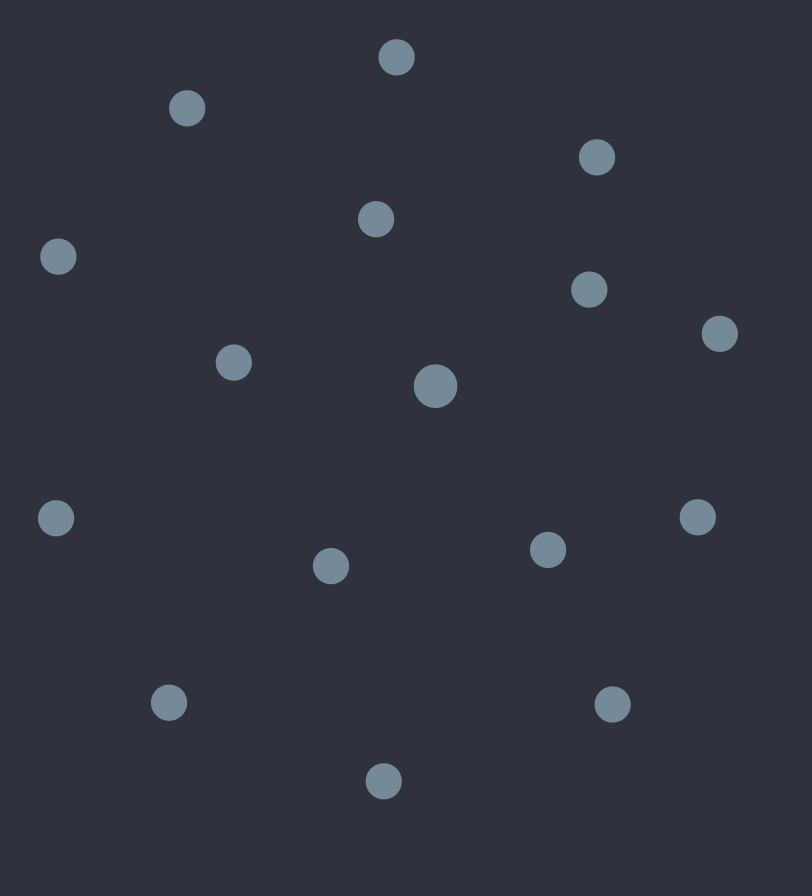
A Shadertoy shader for this pattern:

```glsl
const float TAU = 6.2831853;

// Two random values in -1..1 for one dot
vec2 jitter(float seed) {
    return 2.0 * fract(sin(seed * vec2(12.9898, 78.233) + 4.1) * 4375.85) - 1.0;
}

// Coverage of a smooth-edged disc
float disc(vec2 p, vec2 center, float radius, float pixel) {
    return clamp(0.5 + (radius - length(p - center)) / pixel, 0.0, 1.0);
}

// Ring of evenly spread dots, each shifted in angle and radius
float dotRing(vec2 p, vec2 center, int count, float radius, float startAngle, float seed, float pixel) {
    float cover = 0.0;
    for (int i = 0; i < count; i++) {
        vec2 shift = jitter(float(i) + seed);
        float angle = startAngle + TAU * float(i) / float(count) + 0.1 * shift.x;
        vec2 spot = center + (radius + 0.022 * shift.y) * vec2(cos(angle), sin(angle));
        cover = max(cover, disc(p, spot, 0.0202, pixel));
    }
    return cover;
}

void mainImage(out vec4 fragColor, in vec2 fragCoord) {
    float pixel = 1.0 / iResolution.y;
    vec2 p = (fragCoord - 0.5 * iResolution.xy) * pixel;

    // Larger hub dot with an inner and an outer ring
    float cover = disc(p, vec2(0.033, 0.069), 0.0243, pixel);
    cover = max(cover, dotRing(p, vec2(0.004, 0.056), 5, 0.219, 0.47, 1.0, pixel));
    cover = max(cover, dotRing(p, vec2(-0.028, 0.039), 10, 0.394, 0.26, 11.0, pixel));

    vec3 slate = vec3(0.184, 0.192, 0.235);
    vec3 blueGrey = vec3(0.46, 0.54, 0.595);
    fragColor = vec4(mix(slate, blueGrey, cover), 1.0);
}
```
